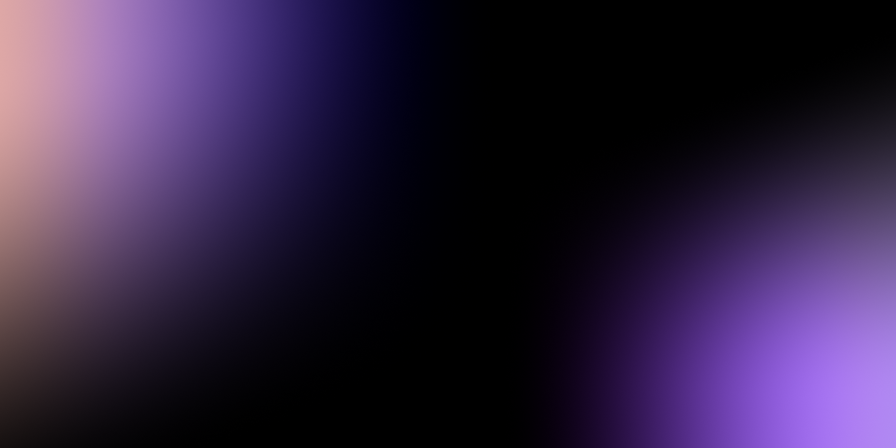
A WebGL 2 fragment shader for this background:

```glsl
#version 300 es
precision highp float;

uniform vec2 u_resolution;
out vec4 fragColor;

float hash(vec2 cell) {
    vec3 q = fract(cell.xyx * 0.1031);
    q += dot(q, q.yzx + 33.33);
    return fract((q.x + q.y) * q.z);
}

// Peach at the left edge, cooling through violet to deep indigo
vec3 peachGlow(vec2 p) {
    vec3 falloff = 1.0 - smoothstep(vec3(-0.12, -0.12, 0.22), vec3(0.97, 0.95, 1.12), vec3(p.x));
    vec3 tint = vec3(0.9, 0.68, mix(0.65, 0.74, smoothstep(0.0, 0.26, p.x)));
    float fade = smoothstep(-0.2 + 0.4 * p.x, 0.85 + 0.2 * p.x, p.y);
    return tint * falloff * fade;
}

// Violet in the lower right corner, greyer toward its upper rim
vec3 violetGlow(vec2 p) {
    vec3 rise = smoothstep(vec3(1.12, 1.2, 1.12), vec3(1.97, 2.08, 1.88), vec3(p.x));
    float fade = 1.0 - smoothstep(0.1, 0.95 - 0.4 * (2.0 - p.x), p.y);
    vec3 glow = vec3(0.69, 0.55, 0.95) * rise * fade;
    float grey = dot(glow, vec3(0.3, 0.5, 0.2));
    return mix(glow, vec3(grey), 0.55 * smoothstep(0.2, 0.9, p.y) * smoothstep(1.4, 2.0, p.x));
}

void main() {
    // The canvas spans two units across and one unit up
    vec2 p = gl_FragCoord.xy / u_resolution * vec2(2.0, 1.0);
    vec3 color = peachGlow(p) + violetGlow(p);

    // Fine dither against banding in the dark gradients
    color += (hash(gl_FragCoord.xy) - 0.5) / 255.0;
    fragColor = vec4(clamp(color, 0.0, 1.0), 1.0);
}
```
